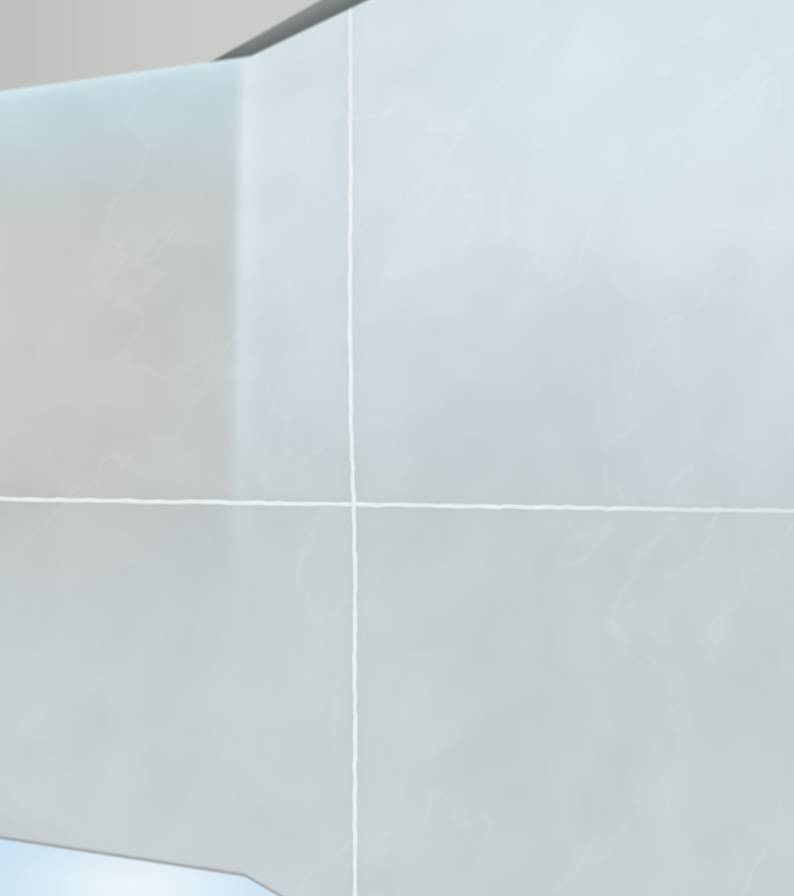
This texture is drawn by a Shadertoy shader. Its source:

```glsl
float hash(vec2 p) {
    vec3 q = fract(vec3(p.xyx) * 0.1031);
    q += dot(q, q.yzx + 33.33);
    return fract((q.x + q.y) * q.z);
}

float noise(vec2 p) {
    vec2 i = floor(p), f = fract(p);
    f = f * f * (3.0 - 2.0 * f);
    return mix(mix(hash(i), hash(i + vec2(1, 0)), f.x),
               mix(hash(i + vec2(0, 1)), hash(i + vec2(1, 1)), f.x), f.y);
}

float fbm(vec2 p) {
    float sum = 0.0, amp = 0.5;
    for (int i = 0; i < 5; i++) {
        sum += amp * noise(p);
        p = mat2(1.6, 1.2, -1.2, 1.6) * p + 7.3;
        amp *= 0.5;
    }
    return sum;
}

// Soft round patch of light or tint
float glow(vec2 p, vec2 center, vec2 radius) {
    vec2 d = (p - center) / radius;
    return exp(-dot(d, d));
}

void mainImage(out vec4 fragColor, in vec2 fragCoord) {
    vec2 p = fragCoord / iResolution.xy * vec2(0.886, 1.0);
    float soft = max(0.0015, 1.0 / iResolution.y);

    // Broad lighting over the stone
    vec3 stone = mix(vec3(0.775, 0.81, 0.82), vec3(0.825, 0.865, 0.89),
                     smoothstep(0.36, 0.85, p.y + 0.08 * (p.x - 0.5)));
    stone += vec3(0.03, 0.04, 0.045) * glow(p, vec2(0.72, 0.95), vec2(0.32, 0.25));

    // Panel left of the fold: dimmer, warm in the middle, blue on top
    float foldX = mix(0.254, 0.272, p.y);
    float panel = 1.0 - smoothstep(-0.012, 0.006, p.x - foldX);
    vec3 panelColor = mix(vec3(0.78, 0.81, 0.82), vec3(0.765, 0.79, 0.795), smoothstep(0.3, 0.6, p.y));
    panelColor = mix(panelColor, vec3(0.78, 0.77, 0.755), 0.7 * glow(p, vec2(0.06, 0.58), vec2(0.16, 0.2)));
    panelColor = mix(panelColor, vec3(0.76, 0.84, 0.87), smoothstep(0.74, 0.9, p.y - 0.1 * p.x));
    stone = mix(stone, panelColor, panel);
    stone += 0.025 * smoothstep(0.1, 0.7, p.y) * glow(p, vec2(foldX + 0.008, p.y), vec2(0.012, 1.0));

    // Clouding, fine mottling and faint diagonal veins
    float cloud = fbm(p * 5.0 + 3.0);
    stone += (cloud - 0.48) * vec3(0.055, 0.05, 0.05);
    stone += (fbm(p * vec2(24.0, 18.0) + cloud * 3.0) - 0.48) * 0.035;
    float veinField = fbm(mat2(0.8, 0.6, -0.6, 0.8) * p * vec2(7.0, 4.0) + 11.0);
    float vein = 1.0 - smoothstep(0.0, 0.02, abs(veinField - 0.5));
    stone += 0.014 * vein * noise(p * 9.0 + 2.0);

    // Grout joints, slightly bent and uneven
    float wobble = (noise(p * 90.0) - 0.5) * 0.0016;
    float jointX = 0.396 - 0.005 * smoothstep(0.35, 0.6, p.y) + wobble;
    float jointY = 0.443 - 0.015 * p.x + wobble;
    float dx = abs(p.x - jointX), dy = abs(p.y - jointY);
    stone -= 0.02 * exp(-min(dx, dy) / 0.008);
    float upright = 1.0 - smoothstep(0.0022 - soft, 0.0022 + soft, dx);
    float level = 1.0 - smoothstep(0.0023 - soft, 0.0023 + soft, dy);
    upright *= mix(0.95, 0.7, smoothstep(0.75, 1.0, p.y));
    level *= mix(0.95, 0.65, smoothstep(0.55, 0.88, p.x));
    float grout = max(upright, level) * (0.85 + 0.15 * noise(p * 130.0));
    vec3 color = mix(stone, vec3(0.94, 0.96, 0.965), grout);

    // Wall above the upper edge, with a dark slanted trim
    float topEdge = max(0.898 + 0.141 * p.x, 0.9375 + 0.48 * (p.x - 0.28));
    float above = p.y - topEdge;
    color += 0.07 * panel * exp(-abs(above) / 0.009);
    float trimTop = 0.9375 + 0.563 * (p.x - 0.247);
    vec3 wall = mix(vec3(0.75, 0.76, 0.75), vec3(0.79, 0.8, 0.79), smoothstep(0.0, 0.25, p.x));
    vec3 trim = mix(vec3(0.42, 0.44, 0.44), vec3(0.54, 0.56, 0.56), smoothstep(0.0, 0.025, above));
    wall = mix(wall, trim, smoothstep(-0.003, 0.003, trimTop - p.y));
    color = mix(color, wall, smoothstep(-0.003, 0.003, above));

    // Bright surface under the lower edge, with a thin shadow line
    float below = min(0.065 - 0.154 * p.x, 0.023 - 0.58 * (p.x - 0.273)) - p.y;
    color -= 0.16 * exp(-pow(below / 0.0025, 2.0));
    vec3 ledge = mix(vec3(0.78, 0.88, 0.95), vec3(0.92, 0.96, 0.98),
                     glow(p, vec2(0.15, 0.01), vec2(0.12, 0.05)));
    color = mix(color, ledge, smoothstep(-0.001, 0.004, below));

    fragColor = vec4(clamp(color, 0.0, 1.0), 1.0);
}
```
